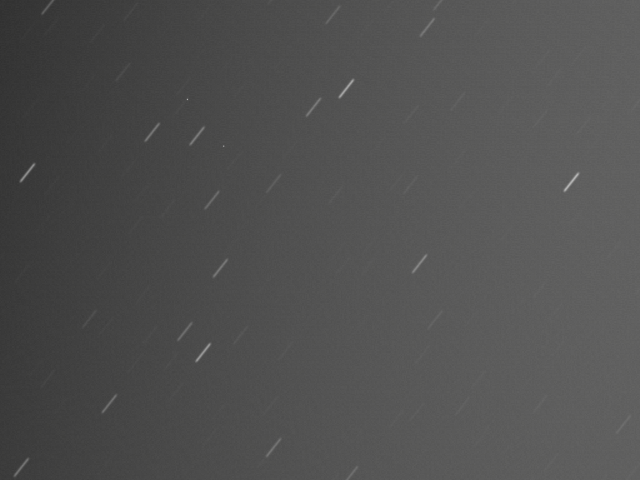
Write a WebGL 1 fragment shader that draws this texture.

```glsl
precision highp float;
// Slanted star trails over a grainy grey night sky that brightens to the right.

uniform vec2 u_resolution;

const vec2 TRAIL_DIRECTION = vec2(0.62, 0.785);
const float TRAIL_LENGTH = 0.052;
const float TRAIL_SOFTNESS = 0.0019;
const float TRAIL_CELL = 0.095;
const float GRAIN_ROWS = 384.0;
const vec3 SKY_TINT = vec3(1.0, 1.0, 0.997);

float hash(vec2 p, float seed) {
  return fract(sin(dot(p, vec2(127.1, 311.7)) + seed * 74.7) * 43758.5453);
}

vec2 hash2(vec2 p, float seed) {
  return vec2(hash(p, seed), hash(p, seed + 1.0));
}

float softSpot(float distanceToCore, float softness) {
  float d = distanceToCore / softness;
  return exp(-0.5 * d * d);
}

// A soft streak through the origin whose two ends fade out.
float streak(vec2 p, vec2 direction, float halfLength, float softness) {
  float along = abs(dot(p, direction));
  float across = dot(p, vec2(-direction.y, direction.x));
  float ends = 1.0 - smoothstep(0.75 * halfLength, 1.1 * halfLength, along);
  return ends * softSpot(across, softness);
}

// Sky glow: dark upper left, brighter right, slight falloff at top and bottom.
float skyGlow(vec2 uv) {
  float rise = 0.220 + 0.255 * uv.x - 0.095 * uv.x * uv.x;
  float y = uv.y - 0.5;
  return rise - 0.035 * y * (1.0 - uv.x) - 0.02 * y * y;
}

// One trail per cell; a steep power makes most trails faint and a few bright.
float starTrails(vec2 p, float cellSize, float seed) {
  vec2 home = floor(p / cellSize);
  float light = 0.0;
  for (int j = -1; j <= 1; j++) {
    for (int i = -1; i <= 1; i++) {
      vec2 cell = home + vec2(float(i), float(j));
      vec2 center = (cell + hash2(cell, seed)) * cellSize;
      float magnitude = hash(cell, seed + 2.0);
      float brightness = 0.018 * magnitude + 0.36 * pow(magnitude, 20.0);
      light += brightness * streak(p - center, TRAIL_DIRECTION,
                                   0.5 * TRAIL_LENGTH, TRAIL_SOFTNESS);
    }
  }
  return light;
}

// A few tiny bright sensor specks.
float hotSpecks(vec2 p, float aspect, float seed) {
  float light = 0.0;
  for (int i = 0; i < 2; i++) {
    vec2 center = hash2(vec2(float(i), 3.0), seed) * vec2(aspect, 1.0);
    light += 0.4 * softSpot(length(p - center), 0.0010);
  }
  return light;
}

// Fine sensor grain, roughly bell shaped around zero.
float grain(vec2 p, float rows, float seed) {
  vec2 cell = floor(p * rows);
  return hash(cell, seed) + hash(cell, seed + 1.0) - 1.0;
}

void main() {
  vec2 uv = gl_FragCoord.xy / u_resolution;
  float aspect = u_resolution.x / u_resolution.y;
  vec2 p = vec2(uv.x * aspect, uv.y);

  float level = skyGlow(uv);
  level += starTrails(p, TRAIL_CELL, 5.0);
  level += hotSpecks(p, aspect, 11.0);
  level += 0.0125 * grain(p, GRAIN_ROWS, 17.0);

  gl_FragColor = vec4(SKY_TINT * level, 1.0);
}
```
